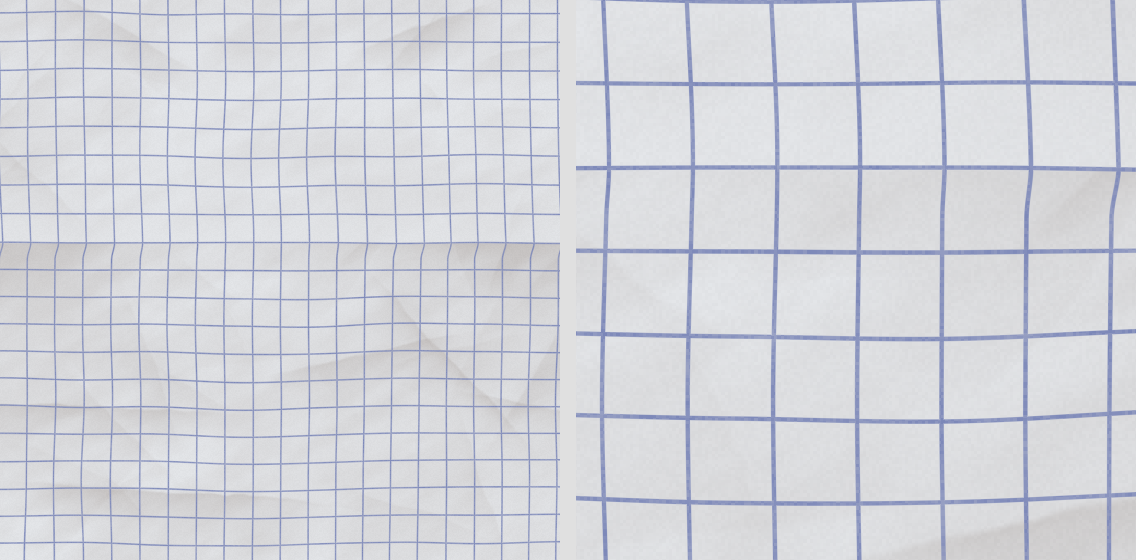
Left: the whole. Right: its middle third, enlarged.
Write a Shadertoy shader that draws this texture.

```glsl
const vec2 FOLD = vec2(0.453, 0.566);
const vec3 PAPER = vec3(0.885, 0.893, 0.905);
const vec3 SHADOW = vec3(0.765, 0.75, 0.745);
const vec3 INK = vec3(0.49, 0.535, 0.725);

float hash(vec2 p) {
    vec3 q = fract(vec3(p.xyx) * 0.1031);
    q += dot(q, q.yzx + 33.33);
    return fract((q.x + q.y) * q.z);
}

float noise(vec2 p) {
    vec2 i = floor(p), f = fract(p);
    f = f * f * (3.0 - 2.0 * f);
    return mix(mix(hash(i), hash(i + vec2(1, 0)), f.x),
               mix(hash(i + vec2(0, 1)), hash(i + vec2(1, 1)), f.x), f.y);
}

float fbm(vec2 p) {
    float sum = 0.0, amp = 0.5;
    for (int i = 0; i < 5; i++) {
        sum += amp * noise(p);
        p = mat2(1.6, 1.2, -1.2, 1.6) * p + 7.3;
        amp *= 0.5;
    }
    return sum;
}

vec2 rotate(vec2 p, float angle) {
    float c = cos(angle), s = sin(angle);
    return vec2(c * p.x + s * p.y, c * p.y - s * p.x);
}

// Shadow with a crisp upper edge that fades out below it
float crease(vec2 p, vec2 center, float angle, float halfLength, float depth) {
    vec2 q = rotate(p - center, angle);
    float edge = 1.0 - smoothstep(-0.003, 0.003, q.y);
    float ends = 1.0 - smoothstep(0.3, 1.0, abs(q.x) / halfLength);
    return edge * ends * exp(min(q.y, 0.0) / depth);
}

// Many small creases of random place, tilt and strength
float crumple(vec2 p) {
    float sum = 0.0;
    for (int i = 0; i < 60; i++) {
        float id = float(i);
        vec2 center = vec2(hash(vec2(id, 1.7)), hash(vec2(id, 5.3)));
        float angle = (hash(vec2(id, 9.1)) - 0.5) * 2.6;
        float size = mix(0.05, 0.2, hash(vec2(id, 13.9)));
        float strength = mix(-0.12, 0.26, hash(vec2(id, 17.3)));
        sum += strength * crease(p, center, angle, size, 0.25 * size);
    }
    return sum;
}

// Broad shadows of the larger wrinkles
float wrinkles(vec2 p) {
    float sum = 0.5 * crease(p, vec2(0.13, 0.275), -0.04, 0.36, 0.03);
    sum += 0.55 * crease(p, vec2(0.31, 0.12), -0.08, 0.33, 0.045);
    sum += 0.45 * crease(p, vec2(0.66, 0.37), 0.2, 0.22, 0.04);
    sum += 0.45 * crease(p, vec2(0.81, 0.35), -0.82, 0.26, 0.018);
    sum += 0.4 * crease(p, vec2(0.75, 0.95), 0.35, 0.16, 0.04);
    sum += 0.3 * crease(p, vec2(0.22, 0.95), -0.5, 0.2, 0.05);
    sum += 0.4 * crease(p, vec2(0.95, 0.275), -0.15, 0.16, 0.025);
    return sum;
}

// Dark below the horizontal fold, bright just above it
float foldShade(float shade, vec2 d) {
    float above = smoothstep(-0.002, 0.002, d.y);
    float sides = mix(0.15, 0.65, smoothstep(0.05, 0.4, abs(d.x)));
    float below = sides * exp(min(d.y, 0.0) / 0.09);
    float bright = 1.0 - 0.8 * exp(-max(d.y, 0.0) / 0.06);
    return mix(shade + below, shade * bright, above);
}

// Shift of the ruled lines caused by the folds and uneven paper
vec2 bend(vec2 p, vec2 d) {
    float drift = 0.011 * exp(-4.0 * abs(d.y)) * smoothstep(0.0, 0.35, abs(d.x));
    drift *= mix(0.45, 1.0, smoothstep(-0.03, 0.0, d.y));
    float dip = exp(-d.x * d.x / 0.03) * smoothstep(0.0, 0.12, abs(d.y));
    vec2 wobble = vec2(noise(p * 7.0), noise(p * 7.0 + 31.0)) - 0.5;
    return vec2(drift - 0.002, 0.002 - 0.006 * dip) + 0.006 * wobble;
}

float ruledLine(float offset, float spacing, float halfWidth, float pixel) {
    float dist = abs(fract(offset / spacing + 0.5) - 0.5) * spacing;
    return 1.0 - smoothstep(halfWidth - pixel, halfWidth + pixel, dist);
}

void mainImage(out vec4 fragColor, in vec2 fragCoord) {
    vec2 p = fragCoord / iResolution.xy;
    vec2 d = p - FOLD;
    float pixel = 0.75 / iResolution.y;
    float grain = hash(floor(p * 512.0)) - 0.5;

    // Crumpled paper
    vec2 rough = p + 0.03 * (vec2(fbm(p * 9.0), fbm(p * 9.0 + 19.0)) - 0.5);
    float fibres = fbm(rotate(rough, 0.5) * vec2(12.0, 34.0));
    float cloud = fbm(rough * vec2(4.0, 6.0));
    float shade = 0.13 + crumple(rough) + wrinkles(rough);
    shade += 0.4 * (fibres - 0.5) + 0.45 * (cloud - 0.48);
    shade = clamp(foldShade(shade, d), 0.0, 1.0);
    vec3 color = mix(PAPER, SHADOW, shade) + 0.018 * grain;

    // Ruled squares, spaced a little differently on each side of the folds
    vec2 spacing = mix(vec2(0.0508, 0.0489), vec2(0.0492, 0.0513), step(0.0, d));
    vec2 offset = d - bend(p, d);
    float across = ruledLine(offset.x, spacing.x, 0.0013, pixel);
    float down = ruledLine(offset.y, spacing.y, 0.0013, pixel);
    float wear = 0.86 + 0.18 * (noise(p * 45.0) - 0.5) + 0.2 * grain;
    color = mix(color, INK, max(across, down) * wear);

    fragColor = vec4(color, 1.0);
}
```
